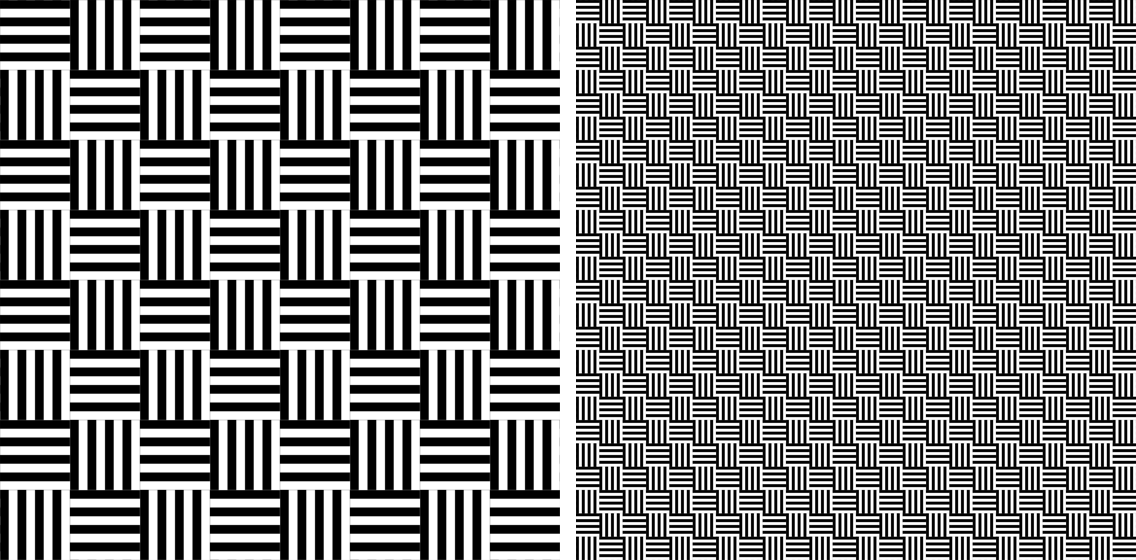
Left: one tile. Right: repeated 3 by 3.
Write a WebGL 1 fragment shader that draws this pattern.

```glsl
precision highp float;
// Basket weave of square cells, alternating horizontal and vertical bars.
// Two full-canvas stripe fields, one per axis, are chosen between by a
// checkerboard; all waves repeat a whole number of times, so it tiles.

uniform vec2 u_resolution;

#define CELLS 8.0              // cells across and down, even so that it tiles
#define BARS_PER_CELL 4.0      // dark bars in each cell
#define BAR_SHARE 0.5          // dark part of each bar-and-gap period
#define EDGE_SOFTNESS 1.25     // smoothing width in screen pixels
#define INK vec3(0.0)
#define PAPER vec3(1.0)

// Smoothed square wave per axis: 1 over the first `share` of each period.
vec2 squareWave(vec2 uv, float repeats, float share) {
  vec2 fromCentre = abs(fract(uv * repeats - 0.5 * share + 0.5) - 0.5);
  vec2 inside = 0.5 * share - fromCentre;
  vec2 softness = EDGE_SOFTNESS * repeats / u_resolution;
  return clamp(inside / softness + 0.5, 0.0, 1.0);
}

void main() {
  // Measure from the top left, where every bar period begins.
  vec2 uv = gl_FragCoord.xy / u_resolution;
  uv.y = 1.0 - uv.y;

  // Bars: x holds the vertical set, y the horizontal set.
  vec2 bars = squareWave(uv, CELLS * BARS_PER_CELL, BAR_SHARE);

  // Checkerboard: soft exclusive-or of alternate columns and rows.
  vec2 alternate = squareWave(uv, 0.5 * CELLS, 0.5);
  float vertical = mix(alternate.x, 1.0 - alternate.x, alternate.y);

  float ink = mix(bars.y, bars.x, vertical);
  gl_FragColor = vec4(mix(PAPER, INK, ink), 1.0);
}
```
